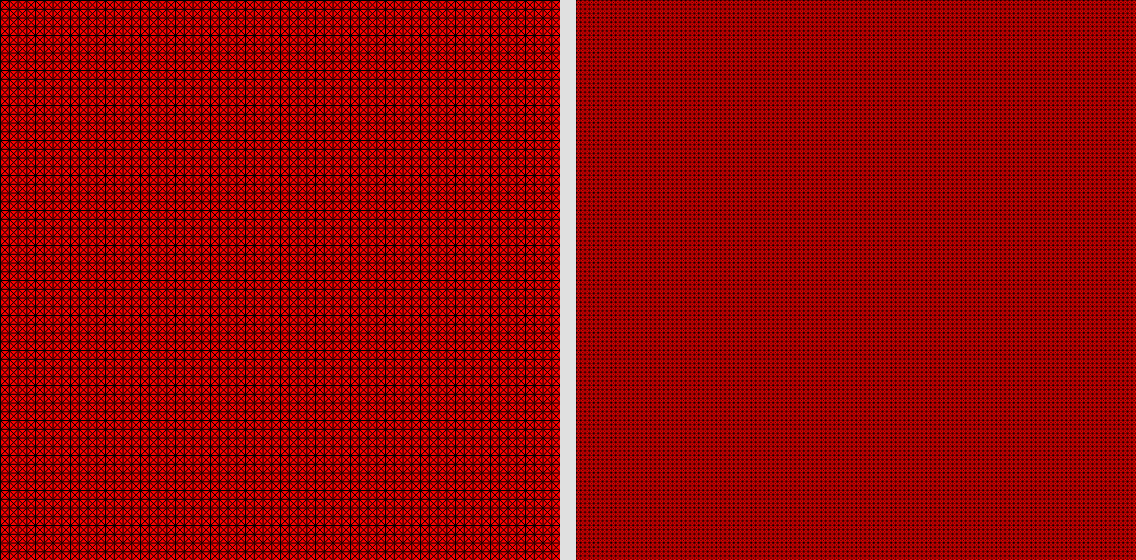
Left: one tile. Right: repeated 2 by 2.
This pattern is drawn by a WebGL 2 fragment shader. Its source:

```glsl
#version 300 es
precision highp float;

uniform vec2 u_resolution;
out vec4 outColor;

const float REPEATS = 64.0;                      // cells across and down
const float HALF_LINE = 0.0625;                  // half line width, in cells
const vec2 CROSSING = vec2(0.0625, 0.9375);      // grid crossing within a cell
const vec3 RED = vec3(1.0, 0.0, 0.0);
const vec3 BLACK = vec3(0.0);

// Share of a pixel covered by a line, from the distance to its centre
float lineCoverage(float dist, float halfWidth, float pixel) {
    float inner = max(-halfWidth, dist - 0.5 * pixel);
    float outer = min(halfWidth, dist + 0.5 * pixel);
    return clamp((outer - inner) / pixel, 0.0, 1.0);
}

// Absolute offset from the nearest grid crossing, in cells
vec2 crossingOffset(vec2 cellPos, vec2 crossing) {
    return abs(fract(cellPos - crossing + 0.5) - 0.5);
}

// Square grid with both diagonals in every cell
float crossedGrid(vec2 offset, float halfWidth, vec2 pixel) {
    float vertical = lineCoverage(offset.x, halfWidth, pixel.x);
    float horizontal = lineCoverage(offset.y, halfWidth, pixel.y);
    // Diagonal width is measured along an axis
    float diagonal = lineCoverage(abs(offset.x - offset.y), halfWidth, max(pixel.x, pixel.y));
    return max(diagonal, max(vertical, horizontal));
}

void main() {
    vec2 cellPos = gl_FragCoord.xy / u_resolution * REPEATS;
    vec2 pixel = REPEATS / u_resolution;
    vec2 offset = crossingOffset(cellPos, CROSSING);
    float ink = crossedGrid(offset, HALF_LINE, pixel);
    outColor = vec4(mix(RED, BLACK, ink), 1.0);
}
```
